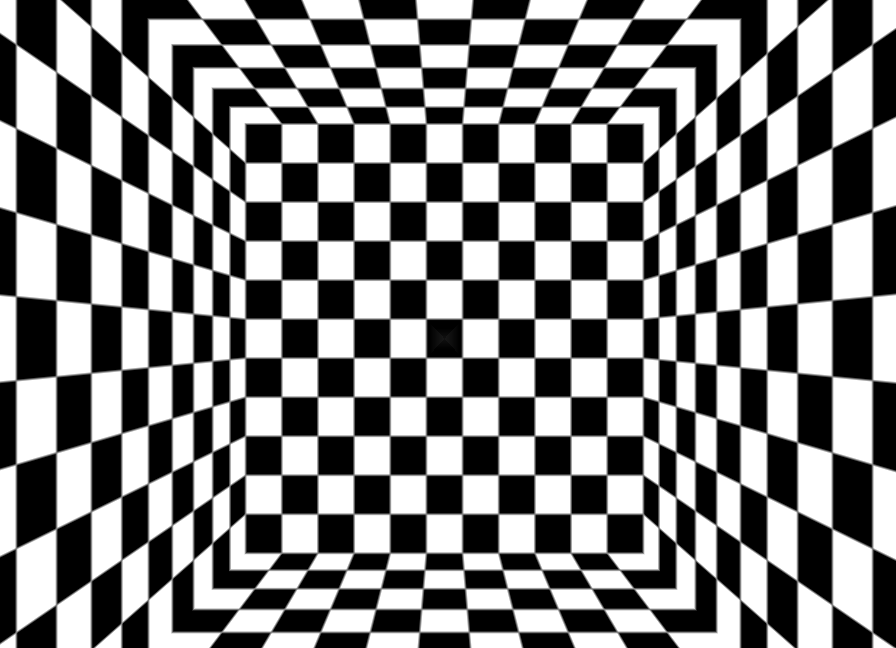
Write a Shadertoy shader that draws this pattern.

```glsl
// Black and white checkered room seen head-on: back wall, side walls, floor and ceiling.

const vec2 ROOM_CENTER = vec2(-0.0054, -0.0226); // from canvas middle, in canvas heights
const vec2 BACK_HALF = vec2(0.3069, 0.3312);     // half size of the back wall
const float TILES = 11.0;                        // tiles along each side of the back wall
const float EDGE = 0.0022;                       // half width of the soft tile edges
const vec3 INK = vec3(0.0);
const vec3 PAPER = vec3(1.0);

// Alternating bands: +1 on even cells, -1 on odd ones, soft over width w.
float stripe(float u, float w) {
    float side = 1.0 - 2.0 * mod(floor(u), 2.0);
    float toEdge = 0.5 - abs(fract(u) - 0.5);
    return side * clamp(toEdge / w, 0.0, 1.0);
}

// Ring number toward the viewer; 0 where the back wall (scale 1) ends.
float ringDepth(float scale, float reach, float offset) {
    return reach * (1.0 / (1.0 + offset) - 1.0 / (scale + offset));
}

// Positive on ink tiles, negative on paper tiles.
float roomChecker(vec2 p, vec2 halfSize, float tiles, float edge) {
    const float reach = 35.84;
    const float offset = 0.6424;
    vec2 q = abs(p) / halfSize;
    float scale = max(q.x, q.y);
    float wallScale = max(scale, 1.0);

    // Tiles across the walls; clamping keeps the room corners free of edges.
    vec2 cell = (p / (halfSize * wallScale) * 0.5 + 0.5) * tiles;
    cell = clamp(cell, 0.5, tiles - 0.5);
    vec2 cellEdge = edge * tiles / (2.0 * halfSize * wallScale);

    // Rings in depth, flat over the back wall.
    float ring = max(ringDepth(scale, reach, offset) + 1.0, 0.5);
    float span = q.x > q.y ? halfSize.x : halfSize.y;
    float ringEdge = edge / span * reach / ((scale + offset) * (scale + offset));

    return stripe(cell.x, cellEdge.x) * stripe(cell.y, cellEdge.y)
         * stripe(ring, ringEdge);
}

void mainImage(out vec4 fragColor, in vec2 fragCoord) {
    vec2 p = (fragCoord - 0.5 * iResolution.xy) / iResolution.y - ROOM_CENTER;
    float edge = max(EDGE, 0.7 / iResolution.y);
    float checker = roomChecker(p, BACK_HALF, TILES, edge);
    fragColor = vec4(mix(PAPER, INK, 0.5 + 0.5 * checker), 1.0);
}
```
